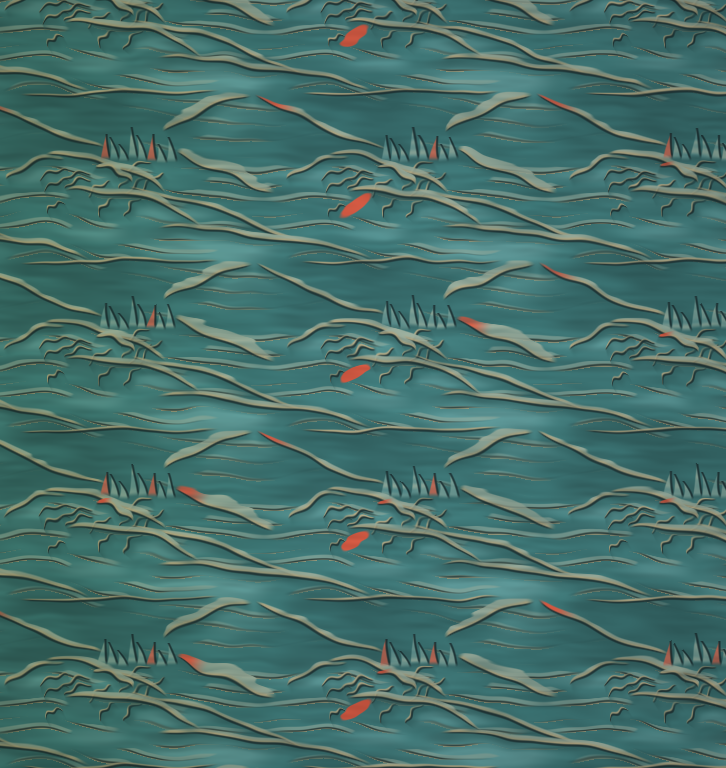
Reproduce this pattern procedurally as a WebGL 2 fragment shader.

```glsl
#version 300 es
precision highp float;
// Painted teal hills and waves on a repeating tile: tapered brush strokes with
// cream bands and dark edges over wavy contour lines, with spikes and coral
// touches. Hashes vary the accents between repeats.

uniform vec2 u_resolution;
out vec4 outColor;

const float SPAN = 2.723;              // canvas height in tile widths
const vec2 TILE = vec2(1.0, 0.5975);   // size of one repeat
const vec2 ORIGIN = vec2(0.355, 2.167);
const float CONTOURS = 11.0;           // contour lines per repeat
const float SLANT = 2.0;               // contours climbed per repeat
const float LINE = 0.0042;             // half width of dark lines
const float WOBBLE = 0.014;            // hand-drawn displacement
const float TAU = 6.28318;
const int SPIKES = 8;
const int HATCHES = 12;
const vec3 TEAL = vec3(0.23, 0.45, 0.45);
const vec3 LIGHT = vec3(0.35, 0.57, 0.57);
const vec3 DEEP = vec3(0.19, 0.37, 0.37);
const vec3 SAGE = vec3(0.56, 0.63, 0.57);
const vec3 TAN = vec3(0.66, 0.61, 0.47);
const vec3 INK = vec3(0.10, 0.18, 0.19);
const vec3 CORAL = vec3(0.82, 0.33, 0.24);

float px;      // size of one pixel in tile units
float streak;  // brush texture, 0 to 1
vec3 col;      // paint so far

float hash(vec2 p) { return fract(sin(dot(p, vec2(127.1, 311.7))) * 43758.5453); }

// Value noise that wraps after the given number of cells
float noise(vec2 x, vec2 cells) {
  vec2 i = floor(x), f = fract(x);
  f = f * f * (3.0 - 2.0 * f);
  vec2 a = mod(i, cells), b = mod(i + 1.0, cells);
  return mix(mix(hash(a), hash(vec2(b.x, a.y)), f.x),
             mix(hash(vec2(a.x, b.y)), hash(b), f.x), f.y);
}

float tileNoise(vec2 p, vec2 cells) { return noise(p / TILE * cells, cells); }

vec2 cellOf(vec2 p, vec2 c) { return round((p - c) / TILE); }

// Antialiased coverage where d is negative
float fill(float d) { return smoothstep(px, -px, d); }

// Soft ellipse, repeated with the tile
float glow(vec2 p, vec2 c, vec2 r) {
  vec2 d = (p - c - cellOf(p, c) * TILE) / r;
  return exp(-dot(d, d));
}

// Tapered stroke between two ends: dark edge, cream band above, shade below
void stroke(vec2 p, vec4 s, float bow, float width, float red) {
  vec2 id = cellOf(p, 0.5 * (s.xy + s.zw));
  vec2 q = p - id * TILE - s.xy, ab = s.zw - s.xy;
  float len = length(ab), t = dot(q, ab) / (len * len);
  float arc = max(0.0, 4.0 * t * (1.0 - t));
  float h = (ab.x * q.y - ab.y * q.x) / len - bow * arc - 0.006 * sin(t * 11.0 + s.x * 30.0);
  float ends = smoothstep(0.0, 0.07, t) * smoothstep(1.0, 0.9, t);
  float w = width * sqrt(arc) * (0.75 + 0.5 * streak);
  col = mix(col, DEEP, 0.55 * smoothstep(-0.045, 0.0, h) * fill(h) * ends);
  vec3 paint = mix(TAN, SAGE, smoothstep(0.004, 0.018, h));
  paint = mix(paint, CORAL, red * step(0.3, hash(id + s.xy)) * smoothstep(0.34, 0.12, t));
  col = mix(col, paint, fill(-h) * fill(h - w) * ends * (0.7 + 0.3 * streak));
  col = mix(col, INK, 0.88 * fill(abs(h) - LINE * (0.4 + 0.6 * arc)) * ends);
}

// Upright thorn with a pale face and a dark side
void spike(vec2 p, vec2 base, float height, float lean, float red) {
  vec2 id = cellOf(p, base), q = p - id * TILE - base;
  float t = clamp(q.y / height, 0.0, 1.0);
  float x = q.x - lean * t * t, w = 0.016 * (1.0 - t);
  float rise = smoothstep(-0.01, 0.01, q.y) * step(q.y, height);
  vec3 face = mix(mix(LIGHT, SAGE, streak), CORAL, red * step(0.35, hash(id + base)));
  col = mix(col, face, 0.85 * fill(abs(x) - w) * rise);
  col = mix(col, INK, 0.9 * fill(abs(x - w) - LINE * 0.9) * rise);
}

void main() {
  vec2 uv = gl_FragCoord.xy / u_resolution;
  px = SPAN / u_resolution.y;
  vec2 p = gl_FragCoord.xy * px - ORIGIN;
  p += WOBBLE * (vec2(noise(p * 11.0, vec2(97)), noise(p * 11.0 + 40.0, vec2(97))) - 0.5);
  streak = noise(vec2(p.x * 9.0 + p.y * 14.0, p.y * 60.0), vec2(997));

  // Ground tones: dark valleys and pale water
  float valley = max(glow(p, vec2(0.66, 0.10), vec2(0.26, 0.07)),
                     glow(p, vec2(0.16, 0.13), vec2(0.22, 0.075)));
  float pale = glow(p, vec2(0.38, -0.31), vec2(0.25, 0.06))
             + 0.7 * glow(p, vec2(0.95, -0.08), vec2(0.24, 0.08));
  float tone = tileNoise(p, vec2(4, 9));
  col = mix(DEEP, TEAL, smoothstep(0.1, 0.5, tone));
  col = mix(col, LIGHT, min(0.7 * smoothstep(0.5, 0.9, tone) + 0.75 * pale, 1.0));
  col = mix(col, mix(DEEP, TEAL, 0.4), 0.8 * valley);

  // Wavy contour lines, broken up along their length
  float swell = 0.028 * sin(TAU * (p.x - 0.62)) + 0.05 * tileNoise(p, vec2(5, 4));
  float gap = TILE.y / CONTOURS;
  float h = fract((p.y - swell) / gap + SLANT * p.x) * gap;
  float shown = smoothstep(0.40, 0.66, tileNoise(p, vec2(4, 13))) * (1.0 - 0.9 * valley);
  vec3 band = mix(TAN, mix(LIGHT, SAGE, 0.7), smoothstep(0.003, 0.013, h));
  col = mix(col, band, 0.75 * shown * fill(h - 0.024 * shown));
  col = mix(col, INK, 0.8 * shown * fill(abs(h - 0.006) - LINE * 0.8));

  // Fine hatching on the slopes
  for (int i = 0; i < HATCHES; i++) {
    vec2 r = vec2(hash(vec2(i, 3)), hash(vec2(i, 8)));
    vec2 a = vec2(0.78, -0.22) + vec2(0.42, 0.15) * r;
    stroke(p, vec4(a, a + vec2(0.06, 0.03) + 0.06 * r.yx), 0.012, 0.010, 0.0);
  }

  // Long waves, then hills, ridges and the broad blade
  stroke(p, vec4(0.10, -0.11, 0.74, -0.32), 0.02, 0.018, 0.0);
  stroke(p, vec4(0.20, -0.25, 0.97, -0.36), 0.02, 0.022, 0.0);
  stroke(p, vec4(0.71, 0.22, 1.43, 0.227), 0.0, 0.012, 0.0);
  stroke(p, vec4(0.87, -0.13, 1.36, -0.24), 0.045, 0.024, 0.0);
  stroke(p, vec4(0.66, -0.09, 0.88, 0.0), 0.02, 0.018, 0.0);
  stroke(p, vec4(0.80, 0.012, 1.24, -0.13), 0.03, 0.025, 0.0);
  stroke(p, vec4(0.98, -0.03, 1.12, -0.10), 0.012, 0.025, 1.0);
  stroke(p, vec4(0.22, 0.085, 0.54, 0.22), 0.01, 0.036, 0.0);
  stroke(p, vec4(0.55, 0.225, 1.02, 0.025), -0.022, 0.020, 1.0);
  stroke(p, vec4(0.26, 0.02, 0.62, -0.13), -0.006, 0.046, 1.0);

  // Row of spikes
  for (int i = 0; i < SPIKES; i++) {
    float k = float(i), r = hash(vec2(k, 21));
    spike(p, vec2(0.012 + 0.034 * k, 0.012 * r - 0.012), 0.055 + 0.05 * r,
          0.03 * hash(vec2(k, 5)) - 0.018, i % 5 == 0 ? 0.8 : 0.0);
  }

  // Slanted coral dab, in the central column only
  vec2 dab = vec2(0.904, -0.17), id = cellOf(p, dab);
  vec2 d = mat2(0.82, -0.57, 0.57, 0.82) * (p - dab - id * TILE) / vec2(0.058, 0.021);
  float blot = smoothstep(1.12, 0.85, length(d) + 0.35 * (streak - 0.5));
  col = mix(col, CORAL, 0.95 * blot * step(abs(id.x), 0.5));

  // Brush grain, greener left side and darkened borders
  col *= 0.93 + 0.13 * streak;
  col *= mix(vec3(0.98, 1.0, 0.93), vec3(1), smoothstep(0.0, 0.5, uv.x));
  outColor = vec4(col * (1.04 - 0.36 * dot(uv - 0.5, uv - 0.5)), 1.0);
}
```
